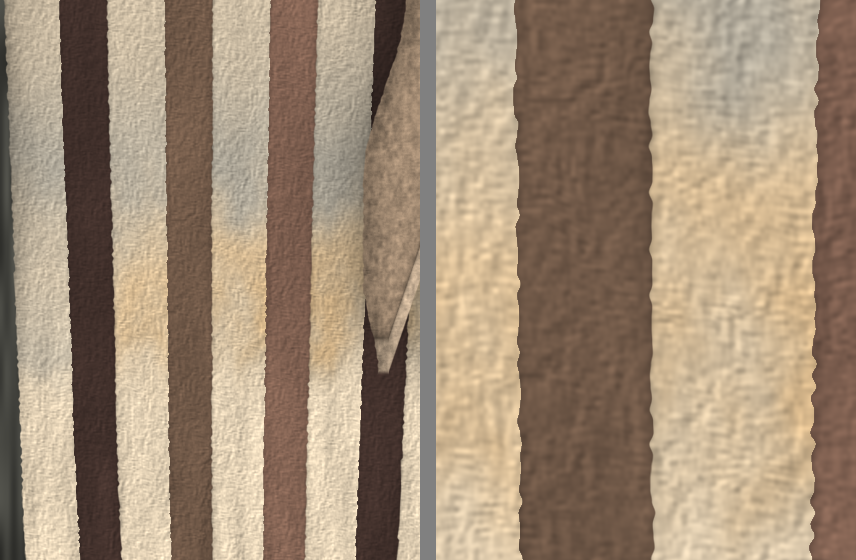
Left, the full canvas; right, a detail of the centre.
Write a Shadertoy shader that draws this texture.

```glsl
// Worn terry towel with tapering brown and cream stripes, faded stains and a hanging fold.

const vec3 CREAM = vec3(0.89, 0.82, 0.71);
const vec3 DARK_BROWN = vec3(0.25, 0.185, 0.165);
const vec3 MID_BROWN = vec3(0.43, 0.34, 0.275);
const vec3 ROSY_BROWN = vec3(0.49, 0.37, 0.31);
const vec3 COOL_STAIN = vec3(0.66, 0.64, 0.59);
const vec3 WARM_STAIN = vec3(0.84, 0.70, 0.51);
const vec3 FOLD_TAN = vec3(0.61, 0.52, 0.43);
const vec3 HEM_TAN = vec3(0.75, 0.66, 0.56);
const vec3 BACKDROP = vec3(0.25, 0.25, 0.23);

const vec2 PERIOD = vec2(0.2184, 0.2523);      // stripe pitch at bottom, top
const vec2 FIRST_EDGE = vec2(0.189, 0.139);    // left edge of first dark stripe
const vec2 CLOTH_EDGE = vec2(0.060, 0.010);    // left border of the towel
const float DARK_SHARE = 0.452;                // dark part of each pitch
const vec2 LOOP_FREQ = vec2(135.0, 68.0);      // size of the terry loops
const float RELIEF = 0.34;
const float EDGE_ROUGHNESS = 0.005;

float hash(vec2 p) {
    vec3 q = fract(vec3(p.xyx) * vec3(0.1031, 0.1030, 0.0973));
    q += dot(q, q.yzx + 33.33);
    return fract((q.x + q.y) * q.z);
}

float noise(vec2 p) {
    vec2 i = floor(p), f = fract(p);
    f = f * f * (3.0 - 2.0 * f);
    return mix(mix(hash(i), hash(i + vec2(1, 0)), f.x),
               mix(hash(i + vec2(0, 1)), hash(i + vec2(1, 1)), f.x), f.y);
}

float fbm(vec2 p) {
    float sum = 0.0, amp = 0.5;
    for (int i = 0; i < 4; i++) {
        sum += amp * noise(p);
        p = p * 2.03 + 17.3;
        amp *= 0.5;
    }
    return sum;
}

// Height of the crinkled loops, with wandering rows
float loops(vec2 p) {
    p += 0.012 * vec2(noise(p * 24.0), noise(p * 24.0 + 40.0));
    return 0.65 * noise(p * LOOP_FREQ) + 0.35 * noise(p * LOOP_FREQ.yx * 1.7 + 9.0);
}

// Soft horizontal band
float band(float y, float center, float width) {
    float d = (y - center) / width;
    return exp(-d * d);
}

// Cream cloth with cool and warm discoloration, shifted per stripe
vec3 stainedCream(vec2 uv, float index) {
    float shift = hash(vec2(index + 5.0, 3.0)) - 0.5;
    float blotch = fbm(uv * vec2(9.0, 8.0) + 4.0);
    float y = uv.y + 0.22 * (blotch - 0.47);
    float cool = band(y, 0.70 + 0.08 * shift, 0.16) + 0.5 * band(y, 0.41, 0.06);
    float warm = band(y, 0.47 + 0.10 * shift, 0.10) * smoothstep(0.22, 0.32, uv.x);
    vec3 color = CREAM * mix(1.0, 0.91, smoothstep(0.3, 0.8, uv.y));
    color = mix(color, COOL_STAIN, clamp(cool * (0.25 + blotch), 0.0, 0.85));
    return mix(color, WARM_STAIN, clamp(warm * (0.35 + blotch), 0.0, 0.8));
}

void mainImage(out vec4 fragColor, in vec2 fragCoord) {
    vec2 uv = fragCoord / iResolution.xy;
    vec2 cloth = fragCoord / iResolution.x;
    float px = 1.0 / iResolution.x;

    // Tapering stripes with frayed borders
    float period = mix(PERIOD.x, PERIOD.y, uv.y);
    float fray = EDGE_ROUGHNESS * (noise(cloth * vec2(60.0, 110.0)) - 0.5);
    float wave = 0.006 * (noise(vec2(uv.x * 2.0, uv.y * 5.0)) - 0.5);
    float x = uv.x + fray + wave;
    float u = (x - mix(FIRST_EDGE.x, FIRST_EDGE.y, uv.y)) / period;
    float index = floor(u);
    float within = fract(u);
    float inset = (0.5 * DARK_SHARE - abs(within - 0.5 * DARK_SHARE)) * period;
    float stripe = smoothstep(-px, px, inset) * step(0.0, u);
    vec3 brown = index < 0.5 || index > 2.5 ? DARK_BROWN
               : index < 1.5 ? MID_BROWN : ROSY_BROWN;
    brown *= 0.92 + 0.25 * fbm(uv * vec2(5.0, 4.0) + 20.0);
    vec3 color = mix(stainedCream(uv, index), brown, stripe);
    color *= 1.0 - 0.18 * exp(-abs(inset) / 0.004) * step(0.0, u);

    // Raking light over the loops, plus broad wrinkles
    vec2 toLight = vec2(-0.0028, 0.0035);
    float relief = loops(cloth) - loops(cloth + toLight);
    float grain = noise(cloth * vec2(260.0, 190.0)) - 0.5;
    float wrinkle = fbm(cloth * vec2(28.0, 6.0) + 7.0) - 0.47;
    float lowerCloth = 1.0 - smoothstep(0.0, 0.5, uv.y);
    color *= 1.0 + RELIEF * relief + 0.10 * grain + (0.12 + 0.22 * lowerCloth) * wrinkle;

    // Shade toward the left border, then the backdrop
    float border = uv.x - mix(CLOTH_EDGE.x, CLOTH_EDGE.y, uv.y) + fray;
    color *= 1.0 - 0.32 * exp(-max(border, 0.0) / 0.035) * smoothstep(0.1, 0.7, uv.y);
    vec3 back = BACKDROP * (0.65 + 0.7 * noise(uv * vec2(60.0, 9.0)));
    color = mix(back, color, smoothstep(-px, px, border));

    // Hanging fold: curved left side and slanted hem
    float foldLeft = 0.865 + 0.10 * smoothstep(0.68, 1.0, uv.y)
                   + 0.035 * (1.0 - smoothstep(0.34, 0.50, uv.y));
    float side = uv.x - foldLeft + 0.8 * fray;
    float hem = (uv.y - 0.335 - 2.2 * max(uv.x - 0.925, 0.0)) / 2.2;
    float fold = min(side, hem);
    float shadow = exp(-max(-side, 0.0) / 0.07) * smoothstep(0.25, 0.5, uv.y);
    color *= 1.0 - 0.30 * shadow;
    float fuzz = fbm(cloth * vec2(85.0, 60.0)) - 0.47;
    vec3 foldColor = mix(HEM_TAN, FOLD_TAN, smoothstep(0.024, 0.030, hem));
    foldColor *= 1.0 - 0.35 * exp(-abs(hem - 0.028) / 0.004);
    foldColor *= 0.80 + 0.24 * smoothstep(0.0, 0.07, side) + 0.5 * fuzz + 0.2 * relief;
    color = mix(color, foldColor, smoothstep(-px, px, fold));

    fragColor = vec4(clamp(color, 0.0, 1.0), 1.0);
}
```
